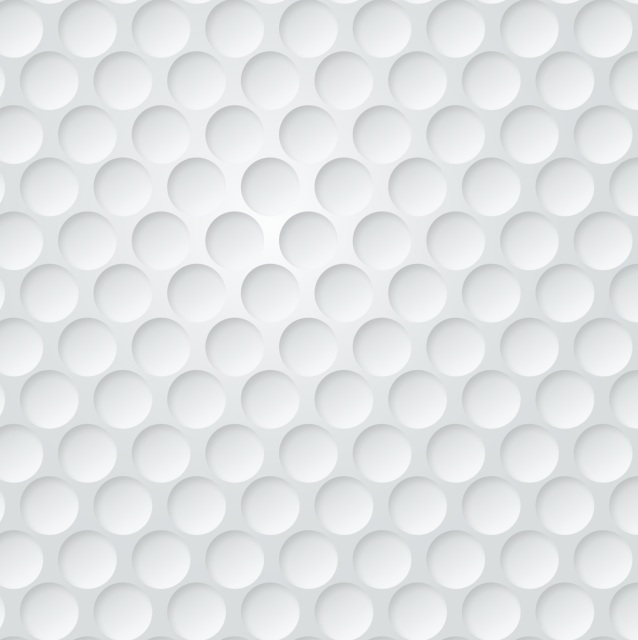
A Shadertoy shader for this pattern:

```glsl
// Staggered rows of round dimples pressed into a pale grey sheet with a soft glow.
// Two interleaved rectangular lattices give the nearest dimple; each one is shaded
// by a diagonal gradient plus an inner shadow cast from its upper left rim.

const vec2 PITCH = vec2(0.1151, 0.1660);         // one lattice cell, two rows high
const vec2 FIRST_CENTER = vec2(0.0215, 0.0443);  // measured from the top left
const vec2 ROW_SHIFT = vec2(0.0555, 0.0817);     // from one row to the next
const float RADIUS = 0.0459;

const vec2 GLOW_CENTER = vec2(0.423, 0.352);
const float GLOW_REACH = 0.60;

const vec3 SHEET_GREY = vec3(0.852, 0.867, 0.872);
const vec3 SHEET_WHITE = vec3(0.988, 0.990, 0.992);
const vec3 DIMPLE_DARK = vec3(0.825, 0.836, 0.842);
const vec3 DIMPLE_MID = vec3(0.908, 0.918, 0.922);
const vec3 DIMPLE_LIGHT = vec3(0.962, 0.970, 0.974);

// Offset from the nearest point of a rectangular lattice.
vec2 latticeOffset(vec2 p, vec2 origin, vec2 pitch) {
    return (fract((p - origin) / pitch + 0.5) - 0.5) * pitch;
}

// Offset from the nearest dimple center over both sets of rows.
vec2 nearestDimple(vec2 p) {
    vec2 a = latticeOffset(p, FIRST_CENTER, PITCH);
    vec2 b = latticeOffset(p, FIRST_CENTER + ROW_SHIFT, PITCH);
    return dot(a, a) < dot(b, b) ? a : b;
}

// Sheet between the dimples: radial fade from white to grey.
vec3 sheetColor(vec2 p, vec2 center, float reach) {
    float t = clamp(length(p - center) / reach, 0.0, 1.0);
    return mix(SHEET_WHITE, SHEET_GREY, sin(t * 1.5708));
}

// Dimple shading; q is the offset from its center in radii, y pointing down.
vec3 dimpleColor(vec2 q) {
    float t = 0.5 + 0.5 * dot(q, normalize(vec2(0.55, 0.85)));
    vec3 color = mix(DIMPLE_DARK, DIMPLE_MID, smoothstep(-0.1, 0.6, t));
    color = mix(color, DIMPLE_LIGHT, smoothstep(0.45, 1.0, t));
    float shadow = smoothstep(0.78, 1.22, length(q - vec2(0.12, 0.14)));
    return color * (1.0 - 0.09 * shadow);
}

void mainImage(out vec4 fragColor, in vec2 fragCoord) {
    // Height is one unit, with y running down from the top edge.
    vec2 p = vec2(fragCoord.x, iResolution.y - fragCoord.y) / iResolution.y;
    float pixel = 1.0 / iResolution.y;

    vec2 offset = nearestDimple(p);
    float edge = length(offset) - RADIUS;
    float inside = 1.0 - smoothstep(-0.75 * pixel, 0.75 * pixel, edge);

    vec3 sheet = sheetColor(p, GLOW_CENTER, GLOW_REACH);
    vec3 color = mix(sheet, dimpleColor(offset / RADIUS), inside);
    fragColor = vec4(color, 1.0);
}
```
